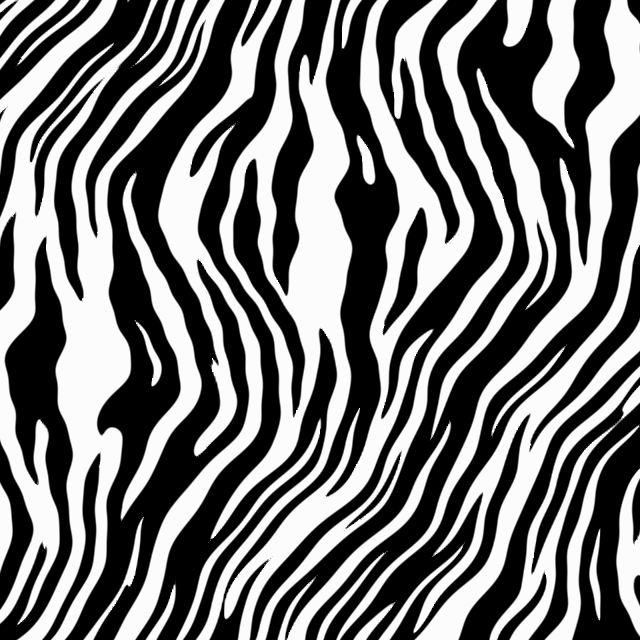
Give the GLSL for this pattern, as a WebGL 2 fragment shader.

```glsl
#version 300 es
precision highp float;

uniform vec2 u_resolution;
out vec4 fragColor;

vec2 hash2(vec2 cell) {
    vec3 h = fract(cell.xyx * vec3(0.1031, 0.1030, 0.0973));
    h += dot(h, h.yzx + 33.33);
    return fract((h.xx + h.yz) * h.zy);
}

// Sideways drift of the stripes: upright bands alternate with slanted ones
float lean(vec2 p) {
    return 0.33 * p.y
         + 0.085 * sin(6.3 * p.y - 3.4 * p.x + 0.8)
         + 0.024 * sin(13.0 * p.y + 8.0 * p.x)
         + 0.005 * sin(37.0 * p.y + 21.0 * p.x)
         + 0.0012 * sin(97.0 * p.y - 60.0 * p.x);
}

// Stripe wave as a complex phase; each scattered defect splits or ends a stripe
vec2 stripeWave(vec2 q) {
    float carrier = 6.28318 * 17.0 * q.x;
    vec2 wave = vec2(cos(carrier), sin(carrier));
    for (int row = -1; row < 11; row++) {
        for (int col = -6; col < 13; col++) {
            vec2 cell = vec2(col, row);
            vec2 defect = (cell + hash2(cell + 40.0)) * vec2(0.1, 0.11);
            vec2 turn = normalize((q - defect) * vec2(1.0, 0.18) + 1e-6);
            if (((row + col) & 1) != 0) turn.y = -turn.y;
            wave = vec2(wave.x * turn.x - wave.y * turn.y,
                        wave.x * turn.y + wave.y * turn.x);
        }
    }
    return wave;
}

// Uneven swelling and thinning along the stripes
float swelling(vec2 q) {
    return 0.30 * sin(43.0 * q.x + 2.5 * sin(8.0 * q.y)) * sin(15.0 * q.y + 9.0 * q.x)
         + 0.22 * sin(71.0 * q.x - 19.0 * q.y + 2.0 * sin(11.0 * q.y))
         + 0.10 * sin(47.0 * q.y + 30.0 * q.x);
}

void main() {
    vec2 p = gl_FragCoord.xy / u_resolution.y;
    vec2 q = vec2(p.x - lean(p), p.y);

    float stripe = stripeWave(q).x - 0.17 + swelling(q);

    // Edge softness, held in canvas units
    float slope = length(vec2(dFdx(stripe), dFdy(stripe))) * u_resolution.y;
    float soft = slope * max(0.0017, 0.8 / u_resolution.y) + 1e-4;
    float white = smoothstep(-soft, soft, stripe);

    fragColor = vec4(vec3(0.99 * white), 1.0);
}
```
